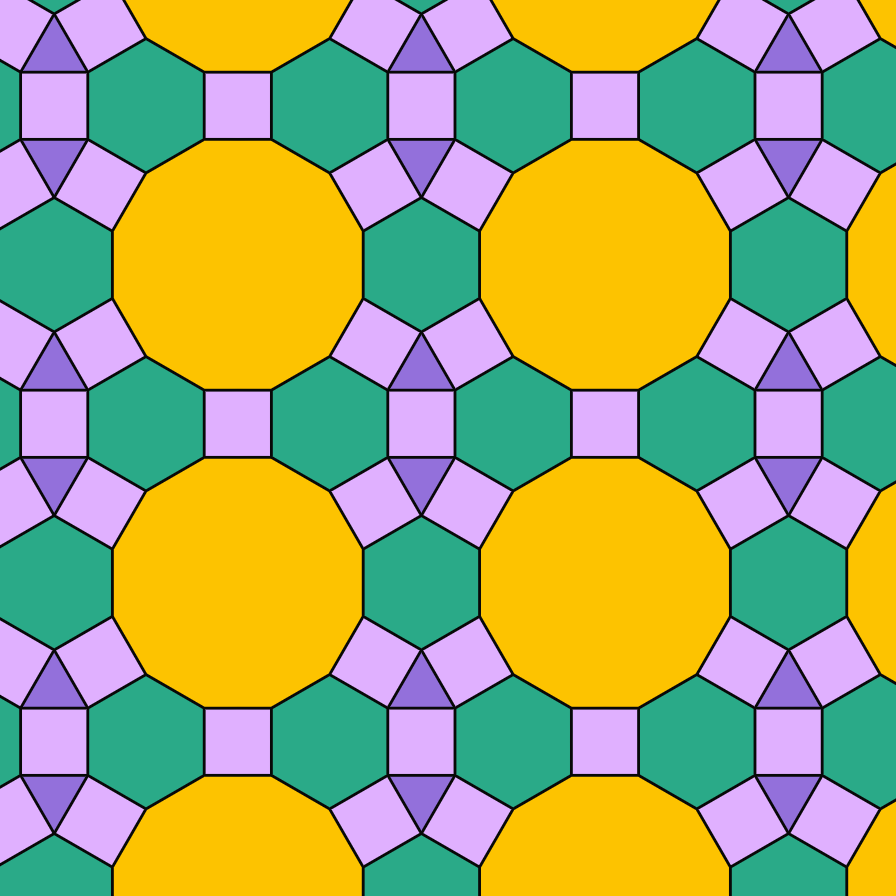
Give the GLSL for this pattern, as a three.js fragment shader.

```glsl
// Tiling of yellow dodecagons, green hexagons, violet triangles and lilac squares.
// A rectangular cell is mirrored into one quadrant, where regular polygons are
// drawn by distance; the squares are the gaps and every side gets a dark outline.
varying vec2 vUv;

// Signed distance to a regular polygon with unit sides and one side facing +x.
float polygon(vec2 p, float sides) {
  float sector = 6.2831853 / sides;
  float angle = mod(atan(p.y, p.x) + 0.5 * sector, sector) - 0.5 * sector;
  vec2 q = length(p) * vec2(cos(angle), abs(sin(angle)));
  q -= vec2(0.5 / tan(0.5 * sector), min(q.y, 0.5));
  return length(q) * sign(q.x);
}

void main() {
  // Lengths are measured in polygon sides from here on.
  float side = 0.075;
  float pixel = fwidth(vUv.y) / side;
  float root3 = sqrt(3.0);

  // Mirrored cell, centred on a dodecagon.
  vec2 halfCell = vec2(1.0 + root3, 1.5 + 0.5 * root3);
  vec2 p = (vUv - vec2(0.2654, 0.3496)) / side;
  p = abs(mod(p + halfCell, 2.0 * halfCell) - halfCell);

  // Polygons of the quadrant.
  float dodecagon = polygon(p, 12.0);
  float hexagon = min(polygon(p - vec2(halfCell.x, 0.0), 6.0),
                      polygon(p - halfCell * vec2(0.5, 1.0), 6.0));
  float triangle = polygon((p - vec2(halfCell.x, 1.0 + 1.0 / root3)).yx, 3.0);

  // Fills over the lilac squares.
  vec3 color = vec3(0.88, 0.69, 1.0);
  color = mix(color, vec3(0.992, 0.765, 0.0), step(dodecagon, 0.0));
  color = mix(color, vec3(0.165, 0.667, 0.535), step(hexagon, 0.0));
  color = mix(color, vec3(0.576, 0.439, 0.859), step(triangle, 0.0));

  // Outlines.
  float edge = min(abs(dodecagon), min(abs(hexagon), abs(triangle)));
  float outline = clamp((0.021 - edge) / pixel + 0.5, 0.0, 1.0);
  gl_FragColor = vec4(mix(color, vec3(0.03), outline), 1.0);
}
```
